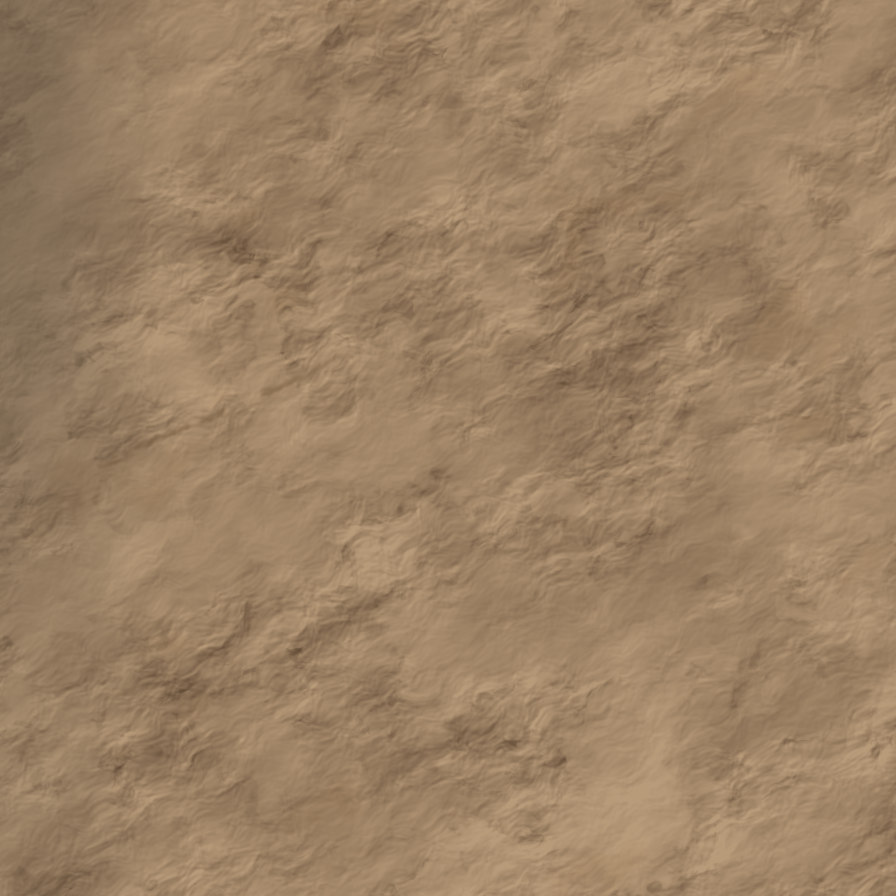
This texture is drawn by a Shadertoy shader. Its source:

```glsl
const vec3 DARK = vec3(0.475, 0.378, 0.283);
const vec3 LIGHT = vec3(0.690, 0.578, 0.450);
const vec3 OCHRE = vec3(0.60, 0.465, 0.32);
const vec3 GREY = vec3(0.39, 0.335, 0.27);
const float GRAIN_ANGLE = 0.52;
const float GRAIN_STRETCH = 1.8;
const float BASE_TONE = 0.73;
const float CLOUD_GAIN = 0.38;
const float MOTTLE_GAIN = 0.42;
const float RELIEF_GAIN = 0.80;
const float RELIEF_STEP = 0.0035;
const float PIT_GAIN = 0.42;
const float FLAKE_GAIN = 0.24;
const vec2 CRACK_START = vec2(0.10, 0.472);
const vec2 CRACK_END = vec2(0.43, 0.625);

// Unit gradient from an integer hash of the cell
vec2 gradient(vec2 cell) {
    uvec2 c = uvec2(ivec2(cell) + 4096);
    uint h = c.x * 1597334677u ^ c.y * 3812015801u;
    h = (h ^ (h >> 15)) * 2246822519u;
    h ^= h >> 13;
    float a = float(h & 65535u) / 65536.0 * 6.28318;
    return vec2(cos(a), sin(a));
}

float gradientNoise(vec2 p) {
    vec2 i = floor(p), f = p - i;
    vec2 u = f * f * f * (f * (f * 6.0 - 15.0) + 10.0);
    vec2 e = vec2(0.0, 1.0);
    float low = mix(dot(gradient(i), f), dot(gradient(i + e.yx), f - e.yx), u.x);
    float high = mix(dot(gradient(i + e), f - e), dot(gradient(i + 1.0), f - 1.0), u.x);
    return mix(low, high, u.y);
}

float fbm(vec2 p, int octaves) {
    float sum = 0.0, amp = 1.0;
    for (int i = 0; i < octaves; i++) {
        sum += amp * gradientNoise(p);
        p = mat2(1.94, 0.48, -0.48, 1.94) * p + 17.3;
        amp *= 0.6;
    }
    return sum;
}

// Canvas position to stretched coordinates along the grain
vec2 grainSpace(vec2 p) {
    float c = cos(GRAIN_ANGLE), s = sin(GRAIN_ANGLE);
    return vec2((c * p.x + s * p.y) / GRAIN_STRETCH, c * p.y - s * p.x);
}

float stoneHeight(vec2 p) {
    vec2 q = grainSpace(p);
    q += 0.010 * vec2(fbm(p * 19.0, 2), fbm(p * 19.0 + 40.0, 2));
    return fbm(q * 30.0 + 5.0, 4);
}

// Thin ragged fissure, thickest in the middle
float crack(vec2 p) {
    vec2 axis = CRACK_END - CRACK_START;
    float len = length(axis);
    vec2 dir = axis / len, d = p - CRACK_START;
    float along = dot(d, dir) / len;
    float across = dot(d, vec2(-dir.y, dir.x));
    across += 0.012 * gradientNoise(vec2(along * 4.0, 3.3)) + 0.004 * fbm(p * 45.0, 3);
    float taper = smoothstep(0.0, 0.5, along) * smoothstep(1.0, 0.6, along);
    float width = 0.0015 + 0.0035 * taper;
    float ends = smoothstep(0.0, 0.1, along) * smoothstep(1.0, 0.6, along);
    float broken = smoothstep(-0.35, 0.15, fbm(p * 30.0 + 7.0, 2));
    return ends * broken * (1.0 - smoothstep(0.0, width + 0.002, abs(across)));
}

void mainImage(out vec4 fragColor, in vec2 fragCoord) {
    vec2 p = fragCoord / iResolution.y;
    vec2 warp = vec2(fbm(p * 9.0 + 9.0, 5), fbm(p * 9.0 + 61.0, 5));
    vec2 q = grainSpace(p + 0.022 * warp);

    // Broad clouds and mid-size mottling
    float clouds = fbm(q * 4.6 + 2.7, 4);
    float mottle = fbm(q * 21.0 + 31.0, 5);

    // Worn smooth areas against rough, flaking ones
    float worn = smoothstep(0.20, 0.34, fbm(p * 5.0 + 0.2 * warp + 23.0, 4));
    float rough = (1.0 - 0.75 * worn) * smoothstep(-0.55, 0.35, fbm(q * 7.0 + 71.0, 4));

    // Fine relief lit from the upper left
    vec2 toLight = RELIEF_STEP * vec2(-0.6, 0.8);
    float relief = stoneHeight(p) - stoneHeight(p + toLight);

    // Small dark pits, and crisp-edged flakes in clusters
    float pits = smoothstep(0.22, 0.70, fbm(q * 44.0 + 83.0, 4));
    float flakes = smoothstep(0.16, 0.34, fbm(q * 13.0 + 151.0, 5));

    float tone = BASE_TONE + CLOUD_GAIN * clouds;
    tone += MOTTLE_GAIN * mottle * (0.35 + 0.85 * rough);
    tone += RELIEF_GAIN * relief * (0.35 + 0.9 * rough);
    tone -= (PIT_GAIN * pits + FLAKE_GAIN * flakes) * rough;
    tone += 0.10 * worn;

    // Broad shading: dim to the right of centre
    vec2 dim = p - vec2(0.78, 0.65);
    tone -= 0.17 * exp(-9.0 * dot(dim, dim));
    vec3 color = mix(DARK, LIGHT, clamp(tone, -0.35, 1.15));

    // Ochre stains and the fissure
    float stain = smoothstep(0.35, 0.65, fbm(q * 7.5 + 113.0, 4));
    color = mix(color, OCHRE, 0.22 * stain);
    color = mix(color, OCHRE * 0.80, 0.6 * crack(p));

    // Grey shadow along the left edge, strongest in the upper half
    float edge = 1.0 - smoothstep(0.0, 0.24, p.x + 0.04 * warp.x);
    float shadow = edge * mix(0.3, 1.0, smoothstep(0.2, 0.65, p.y));
    color = mix(color, GREY, 0.52 * shadow);

    fragColor = vec4(color, 1.0);
}
```
